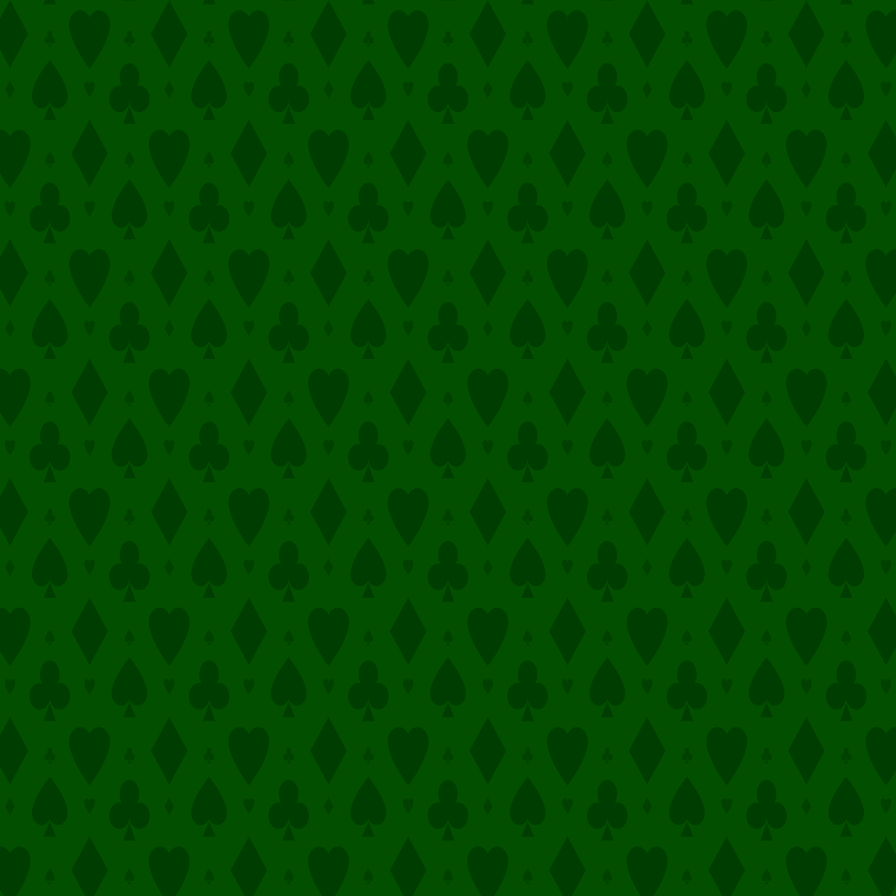
Reproduce this pattern procedurally as a WebGL 2 fragment shader.

```glsl
#version 300 es
precision highp float;
// Card-suit wallpaper: large and small diamonds, hearts, spades and clubs in
// dark green on a green ground. Two interleaved sets of columns are folded
// into cells, and each cell draws its suits from signed distances.

uniform vec2 u_resolution;
out vec4 fragColor;

const vec3 GROUND = vec3(0.008, 0.31, 0.0);
const vec3 LARGE_INK = vec3(0.0, 0.238, 0.0);
const vec3 SMALL_INK = vec3(0.0, 0.255, 0.0);

// All lengths are in design units; the canvas is UNITS high.
const float UNITS = 1152.0;
const vec2 CELL = vec2(102.4, 153.6);
const float FIRST_COLUMN = 12.8;
const float RED_CELL_TOP = -20.0;
const float BLACK_CELL_TOP = 20.0;
const float SMALL_SCALE = 0.26;
const float TAPER_POWER = 1.6;
const float LOBE_SHARE = 0.54;

const int DIAMOND = 0, HEART = 1, SPADE = 2, CLUB = 3;

// Depth of each suit's centre below the top of its row.
const float LARGE_DEPTH[4] = float[4](43.7, 50.7, 115.7, 120.2);
const float SMALL_DEPTH[4] = float[4](115.0, 114.8, 51.5, 50.0);

float ellipse(vec2 p, vec2 radii) {
    float k = length(p / radii);
    float slope = length(p / (radii * radii));
    return (k - 1.0) * max(k, 1e-3) / max(slope, 1e-6);
}

// Two lobes below y = 0 and a convex taper to a point above; p.x >= 0.
float leaf(vec2 p, float halfWidth, float taper, float lobe) {
    if (p.y < 0.0) {
        float rx = halfWidth * LOBE_SHARE;
        return ellipse(p - vec2(halfWidth - rx, 0.0), vec2(rx, lobe));
    }
    float s = p.y / taper;
    float edge = halfWidth * (1.0 - pow(s, TAPER_POWER));
    float slope = halfWidth * TAPER_POWER * pow(s, TAPER_POWER - 1.0) / taper;
    return (p.x - edge) / sqrt(1.0 + slope * slope);
}

// Triangular stem widening from its apex down to a flat base; p.x >= 0.
float foot(vec2 p, float apex, float base) {
    float slope = 8.0 / (apex - base);
    float side = (p.x - slope * (apex - p.y)) / sqrt(1.0 + slope * slope);
    return max(side, base - p.y);
}

float diamond(vec2 p) {
    vec2 halfSize = vec2(23.5, 43.5);
    return (dot(vec2(p.x, abs(p.y)), halfSize.yx) - halfSize.x * halfSize.y)
        / length(halfSize);
}

float heart(vec2 p) {
    return leaf(vec2(p.x, 18.5 - p.y), 26.3, 56.0, 19.0);
}

float spade(vec2 p) {
    float body = leaf(vec2(p.x, p.y + 7.5), 23.0, 46.0, 16.0);
    return min(body, foot(p, -19.0, -38.5));
}

float club(vec2 p) {
    float d = ellipse(p - vec2(0.0, 21.0), vec2(12.5, 18.0));
    d = min(d, ellipse(p - vec2(12.8, -7.0), vec2(13.2, 17.0)));
    d = min(d, ellipse(p - vec2(0.0, -1.0), vec2(5.0, 8.0)));
    return min(d, foot(p, -16.0, -39.0));
}

float suit(int kind, vec2 p) {
    p.x = abs(p.x);
    if (kind == DIAMOND) return diamond(p);
    if (kind == HEART) return heart(p);
    if (kind == SPADE) return spade(p);
    return club(p);
}

// Distances to the large (x) and small (y) suits of one set of columns.
vec2 suitColumns(vec2 p, bool red) {
    float shift = red ? 0.0 : 0.5 * CELL.x;
    float top = red ? RED_CELL_TOP : BLACK_CELL_TOP;
    float column = floor((p.x - FIRST_COLUMN - shift) / CELL.x + 0.5);
    float row = floor((p.y - top) / CELL.y);
    vec2 q = p - vec2(FIRST_COLUMN + shift + column * CELL.x, row * CELL.y);

    // Large suits alternate like a checkerboard; small ones vary by row.
    bool oddCell = mod(column + row, 2.0) > 0.5;
    bool oddRow = mod(row, 2.0) > 0.5;
    bool oddColumn = mod(column, 2.0) > 0.5;
    int large = red ? (oddCell ? HEART : DIAMOND) : (oddCell ? CLUB : SPADE);
    int small = red ? (oddRow || oddColumn ? HEART : DIAMOND)
                    : (oddRow ? SPADE : CLUB);

    vec2 largeP = vec2(q.x, LARGE_DEPTH[large] - q.y);
    vec2 smallP = vec2(q.x, SMALL_DEPTH[small] - q.y) / SMALL_SCALE;
    return vec2(suit(large, largeP), suit(small, smallP) * SMALL_SCALE);
}

void main() {
    // Design coordinates with y running down from the top edge.
    float pixel = UNITS / u_resolution.y;
    vec2 p = vec2(gl_FragCoord.x, u_resolution.y - gl_FragCoord.y) * pixel;

    vec2 d = min(suitColumns(p, true), suitColumns(p, false));
    vec2 ink = clamp(0.5 - d / pixel, 0.0, 1.0);
    vec3 color = mix(GROUND, SMALL_INK, ink.y);
    fragColor = vec4(mix(color, LARGE_INK, ink.x), 1.0);
}
```
